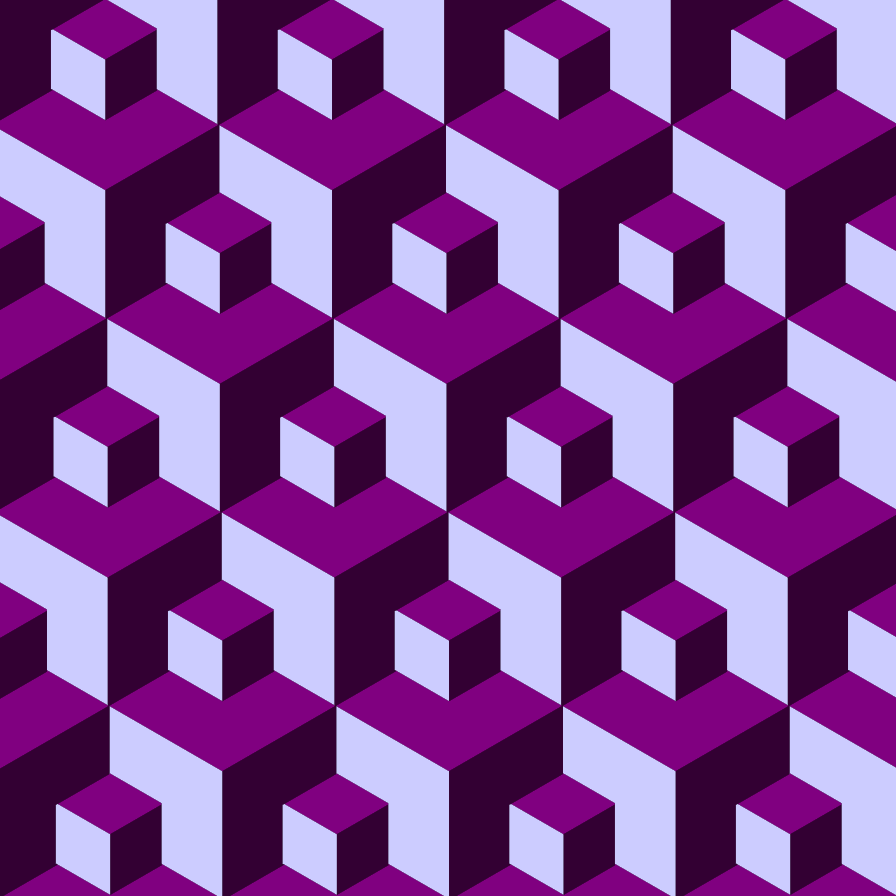
Reproduce this pattern procedurally as a Shadertoy shader.

```glsl
// Rows of stacked isometric cubes, each with a small cube set on its back corner.
#define PERIOD 0.2530               // cube spacing across
#define ROW vec2(0.12786, 0.21615)  // step from one row to the next, y down
#define START vec2(-0.0103, -0.0039) // front corner of the first row
#define ROWS 6
#define SLOPE 0.577                 // rise of the slanted edges
#define BIG 0.1458                  // centre to top corner, large cube
#define SMALL 0.0677                // centre to top corner, small cube
#define DARK_WIDTH 0.1272           // width of the shaded right face
#define SEAM 0.22                   // darkening in the hairline between faces

const vec3 TOP = vec3(0.502, 0.0, 0.502);
const vec3 LEFT = vec3(0.8, 0.8, 1.0);
const vec3 RIGHT = vec3(0.2, 0.0, 0.2);

// Pixel coverage of a signed distance, positive inside
float cover(float d) {
    return clamp(0.5 + d * iResolution.y, 0.0, 1.0);
}

// Mix two flat areas, leaving a faint dark seam where they meet
vec3 join(vec3 under, vec3 over, float t) {
    return mix(under, over, t) * (1.0 - SEAM * 4.0 * t * (1.0 - t));
}

// Fold x into one period centred on zero
float wrap(float x) {
    return x - PERIOD * floor(x / PERIOD + 0.5);
}

// Distance to a slanted edge, for y measured past the edge at x = 0
float slant(float y) {
    return y * inversesqrt(1.0 + SLOPE * SLOPE);
}

// Three visible faces meeting at the origin, y down
vec3 cubeFaces(vec2 p) {
    float right = 0.5 * DARK_WIDTH - abs(wrap(p.x - 0.5 * DARK_WIDTH));
    vec3 sides = join(LEFT, RIGHT, cover(right));
    return join(sides, TOP, cover(slant(-p.y - SLOPE * abs(p.x))));
}

// Hexagonal outline of a small cube
float smallCube(vec2 p) {
    float slopes = slant(SMALL - abs(p.y) - SLOPE * abs(p.x));
    float walls = 0.059 - abs(p.x + 0.0017);
    return min(slopes, walls);
}

void mainImage(out vec4 fragColor, in vec2 fragCoord) {
    vec2 uv = fragCoord / iResolution.y;
    uv.y = 1.0 - uv.y;
    vec3 color = RIGHT;

    // Paint rows from back to front
    for (int i = 0; i < ROWS; i++) {
        vec2 p = uv - START - float(i) * ROW;
        p.x = wrap(p.x);

        // Large cubes hide the lower part of the row behind
        float row = slant(p.y + BIG - SLOPE * abs(p.x));
        color = join(color, cubeFaces(p), cover(row));

        // Small cubes cover the back corners
        vec2 q = p + vec2(0.0, BIG);
        color = join(color, cubeFaces(q), cover(smallCube(q)));
    }
    fragColor = vec4(color, 1.0);
}
```
